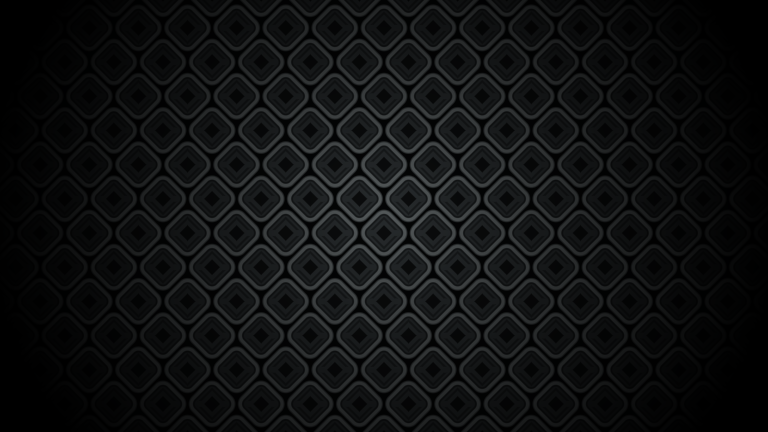
Write a Shadertoy shader that draws this pattern.

```glsl
const vec2  PITCH       = vec2(0.1137, 0.1583);  // staggered lattice cell, in canvas heights
const vec2  ORIGIN      = vec2(0.0, -0.0394);    // one tile centre, from the canvas centre
const float TILE_HALF   = 0.0456;                // half side of the rounded diamond
const float TILE_ROUND  = 0.0250;
const float RIM_EDGE    = 0.0025;                // dim outer lip of the rim
const float RIM_WIDTH   = 0.0098;
const float GROOVE_END  = 0.0140;
const float BAND_OUTER  = 0.0268;                // broken dark band inside the tile
const float BAND_INNER  = 0.0220;
const float BAND_BREAK  = 0.0070;
const float CORE_HALF   = 0.0128;

const vec3 GAP_COLOR    = vec3(0.012, 0.016, 0.018);
const vec3 LIP_COLOR    = vec3(0.190, 0.205, 0.210);
const vec3 RIM_COLOR    = vec3(0.325, 0.345, 0.350);
const vec3 GROOVE_COLOR = vec3(0.085, 0.095, 0.100);
const vec3 FACE_COLOR   = vec3(0.150, 0.165, 0.172);
const vec3 BAND_COLOR   = vec3(0.095, 0.105, 0.110);
const vec3 CORE_COLOR   = vec3(0.040, 0.045, 0.048);

const vec2  LIGHT_CENTER  = vec2(0.0, 0.01);
const vec2  LIGHT_SCALE   = vec2(1.125, 1.24);
const float LIGHT_FALLOFF = 1.08;

float l1Norm(vec2 v) { return abs(v.x) + abs(v.y); }

// Offset from the nearest tile centre of the staggered lattice.
vec2 nearestTile(vec2 p) {
    vec2 a = (fract(p / PITCH + 0.5) - 0.5) * PITCH;
    vec2 b = (fract(p / PITCH) - 0.5) * PITCH;
    return l1Norm(a) < l1Norm(b) ? a : b;
}

float roundedSquare(vec2 p, float halfSide, float radius) {
    vec2 d = abs(p) - halfSide + radius;
    return length(max(d, 0.0)) + min(max(d.x, d.y), 0.0) - radius;
}

// Antialiased coverage of the region where the distance is negative.
float cover(float dist, float aa) { return 1.0 - smoothstep(-aa, aa, dist); }

vec3 tileColor(vec2 q, float aa) {
    vec2 diag = vec2(q.x + q.y, q.y - q.x) * 0.70711;
    float tile = roundedSquare(diag, TILE_HALF, TILE_ROUND);
    float square = max(abs(diag.x), abs(diag.y));

    // Nested rim, groove and face
    vec3 color = mix(GAP_COLOR, LIP_COLOR, cover(tile, aa));
    color = mix(color, RIM_COLOR, cover(tile + RIM_EDGE, aa));
    color = mix(color, GROOVE_COLOR, cover(tile + RIM_WIDTH, aa));
    color = mix(color, FACE_COLOR, cover(tile + GROOVE_END, aa));

    // Band split at the side corners, then the dark core
    float band = max(square - BAND_OUTER, BAND_INNER - square);
    band = max(band, BAND_BREAK - abs(q.y));
    color = mix(color, BAND_COLOR, cover(band, aa));
    return mix(color, CORE_COLOR, cover(square - CORE_HALF, aa));
}

float spotlight(vec2 p) {
    vec2 v = (p - LIGHT_CENTER) * LIGHT_SCALE;
    float r = sqrt(dot(v, v) + 0.003);
    return pow(max(1.04 - r, 0.0), LIGHT_FALLOFF);
}

void mainImage(out vec4 fragColor, in vec2 fragCoord) {
    vec2 p = (fragCoord - 0.5 * iResolution.xy) / iResolution.y;
    float aa = 0.8 / iResolution.y;
    vec3 color = tileColor(nearestTile(p - ORIGIN), aa) * spotlight(p);
    fragColor = vec4(color, 1.0);
}
```
